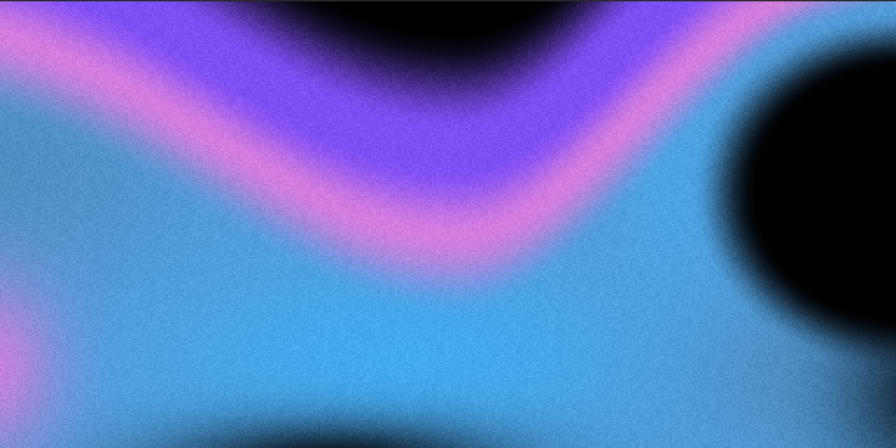
A Shadertoy shader for this background:

```glsl
const vec3 BLUE = vec3(0.32, 0.61, 0.85);
const vec3 BRIGHT_BLUE = vec3(0.26, 0.67, 0.94);
const vec3 DUSK_BLUE = vec3(0.31, 0.56, 0.77);
const vec3 PINK = vec3(0.83, 0.49, 0.87);
const vec3 VIOLET = vec3(0.49, 0.31, 0.96);
const vec3 BLACK = vec3(0.0, 0.003, 0.006);
const vec3 RIM_GREY = vec3(0.16);

// Valley: lowest point, then rise and spread to its left and right
const vec2 VALLEY_LOW = vec2(1.02, 0.47);
const vec2 VALLEY_RISE = vec2(0.53, 0.63);
const vec2 VALLEY_SPREAD = vec2(0.75, 0.54);

// Soft spots: centre and radii in units of canvas height
const vec2 HOLE_CENTRE = vec2(2.03, 0.57);
const vec2 HOLE_RADII = vec2(0.415, 0.345);
const float HOLE_BLUR = 0.18;
const vec2 SIDE_CENTRE = vec2(-0.03, 0.18);
const vec2 SIDE_RADII = vec2(0.16, 0.20);
const vec2 FLOOR_CENTRE = vec2(0.75, -0.04);
const vec2 FLOOR_RADII = vec2(0.36, 0.095);

const float GRAIN_CELLS = 256.0;
const float GRAIN_AMOUNT = 0.055;
const float RIM_WIDTH = 0.003;

float hash(vec2 p) {
    return fract(sin(dot(p, vec2(12.9898, 78.233))) * 43758.5453);
}

float glow(vec2 p, vec2 centre, vec2 radii) {
    vec2 q = (p - centre) / radii;
    return exp(-dot(q, q));
}

float valleyHeight(float x) {
    float offset = x - VALLEY_LOW.x;
    bool isLeft = offset < 0.0;
    float rise = isLeft ? VALLEY_RISE.x : VALLEY_RISE.y;
    float t = offset / (isLeft ? VALLEY_SPREAD.x : VALLEY_SPREAD.y);
    return VALLEY_LOW.y + rise * (1.0 - exp(-t * t));
}

void mainImage(out vec4 fragColor, in vec2 fragCoord) {
    vec2 p = fragCoord / iResolution.y;
    p.x *= 2.0 * iResolution.y / iResolution.x;

    // Blue ground with a bright pool and duller sides
    vec3 col = mix(BLUE, BRIGHT_BLUE, glow(p, vec2(0.9, 0.2), vec2(0.55, 0.22)));
    col = mix(col, DUSK_BLUE, glow(p, vec2(0.0, 0.62), vec2(0.35, 0.25)));
    col = mix(col, BRIGHT_BLUE, 0.5 * glow(p, vec2(1.5, 0.6), vec2(0.12, 0.3)));
    col = mix(col, DUSK_BLUE, 0.7 * glow(p, vec2(1.75, 0.17), vec2(0.25, 0.2)));

    // Pink glow at the left side
    col = mix(col, PINK, 0.9 * glow(p, SIDE_CENTRE, SIDE_RADII));

    // Valley bands: pink, violet, then black
    float d = p.y - valleyHeight(p.x);
    float pinkReach = mix(0.18, 0.10, smoothstep(1.4, 1.8, p.x));
    col = mix(col, PINK, smoothstep(-pinkReach, 0.01, d));
    col = mix(col, VIOLET, smoothstep(0.0, 0.16, d));
    col = mix(col, BLACK, smoothstep(0.23, 0.46, d));

    // Dark hole, with a shaded corner below it
    float hole = length((p - HOLE_CENTRE) / HOLE_RADII) - 1.0;
    col = mix(col, BLACK, 0.75 * glow(p, vec2(2.08, 0.12), vec2(0.2, 0.22)));
    col = mix(col, BLACK, 1.0 - smoothstep(-HOLE_BLUR, HOLE_BLUR, hole));

    // Shadow rising from the floor
    col = mix(col, BLACK, 0.95 * glow(p, FLOOR_CENTRE, FLOOR_RADII));

    // Film grain, weaker in the dark
    float grain = hash(floor(p * GRAIN_CELLS)) - 0.5;
    col += GRAIN_AMOUNT * grain * smoothstep(0.0, 0.5, max(col.r, col.b));

    // Thin rim along the top
    col = mix(col, RIM_GREY, smoothstep(1.0 - RIM_WIDTH * 1.5, 1.0 - RIM_WIDTH * 0.5, p.y));
    fragColor = vec4(clamp(col, 0.0, 1.0), 1.0);
}
```
